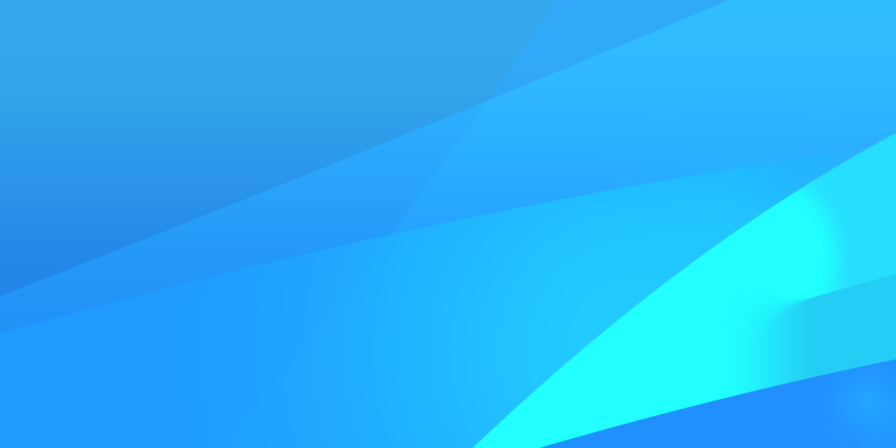
Reproduce this background procedurally as a Shadertoy shader.

```glsl
// Layered blue sheets with curved edges and a glowing cyan blade at the lower right.

// Colours
const vec3 SKY_TOP     = vec3(0.205, 0.650, 0.925);
const vec3 SKY_LOW     = vec3(0.130, 0.520, 0.905);
const vec3 BAND_TOP    = vec3(0.190, 0.715, 1.000);
const vec3 BAND_LOW    = vec3(0.130, 0.570, 0.965);
const vec3 SHEET_BLUE  = vec3(0.125, 0.605, 1.000);
const vec3 SHEET_AQUA  = vec3(0.130, 0.790, 1.000);
const vec3 CYAN        = vec3(0.130, 1.000, 1.000);
const vec3 BLADE_RIGHT = vec3(0.150, 0.870, 1.000);
const vec3 BLADE_TEAL  = vec3(0.140, 0.800, 0.965);
const vec3 CORNER_BLUE = vec3(0.125, 0.565, 1.000);
const vec3 CORNER_GLOW = vec3(0.140, 0.640, 1.000);
const vec3 RAY_TINT    = vec3(0.000, 0.025, 0.025);

// Edges as parabolas: offset, slope, curvature
const vec3 BAND_UPPER  = vec3(0.339, 0.390, 0.010);
const vec3 BAND_LOWER  = vec3(0.255, 0.287, -0.038);
const vec3 RAY_EDGE    = vec3(0.495, 0.830, -0.085);
const vec3 BLADE_UPPER = vec3(0.000, 0.952, -0.220);
const vec3 BLADE_LOWER = vec3(0.000, 0.290, -0.052);
const vec3 FOLD_EDGE   = vec3(0.331, 0.290, -0.045);
const float BLADE_UPPER_START = 1.055;
const float BLADE_LOWER_START = 1.203;
const float FOLD_START = 1.797;

// Glows
const vec2 BLADE_GLOW  = vec2(1.66, 0.42);
const vec2 SHEET_GLOW  = vec2(1.42, 0.22);
const vec2 CORNER_SPOT = vec2(1.94, 0.10);

float parabola(vec3 k, float t) {
    return k.x + t * (k.y + t * k.z);
}

// Antialiased mask, 1 where the signed distance is positive
float mask(float d) {
    float soft = 1.0 / iResolution.y;
    return smoothstep(-soft, soft, d);
}

float glow(vec2 p, vec2 centre, float radius) {
    vec2 q = (p - centre) / radius;
    return exp(-dot(q, q));
}

vec3 backSheets(vec2 p) {
    float ray = mask(p.x - parabola(RAY_EDGE, p.y));

    // Upper sky
    vec3 col = mix(SKY_LOW, SKY_TOP, smoothstep(0.30, 0.90, p.y));
    col += ray * vec3(-0.015, 0.015, 0.040);

    // Middle band, lighter to the right of the ray
    float lift = smoothstep(0.20, 1.0, p.y);
    vec3 band = mix(BAND_LOW, BAND_TOP, lift) + ray * RAY_TINT;
    col = mix(col, band, mask(parabola(BAND_UPPER, p.x) - p.y));

    // Lower sheet, warming to aqua beside the blade
    vec3 sheet = mix(SHEET_BLUE, SHEET_AQUA, glow(p, SHEET_GLOW, 0.62));
    sheet += ray * RAY_TINT * 0.3;
    sheet = mix(sheet, BAND_TOP, smoothstep(1.65, 2.0, p.x) * 0.7);
    return mix(col, sheet, mask(parabola(BAND_LOWER, p.x) - p.y));
}

vec3 bladeColour(vec2 p) {
    // Bright core with a rounded right end
    vec2 q = p - BLADE_GLOW;
    float roundEnd = smoothstep(0.17, 0.25, length(vec2(max(q.x, 0.0), q.y)));
    roundEnd *= smoothstep(0.0, 0.10, q.x);
    vec3 upper = mix(CYAN, BLADE_RIGHT, roundEnd);

    // Teal fold beneath it
    vec3 lower = mix(CYAN, BLADE_TEAL, smoothstep(1.60, 1.85, p.x));
    float fold = parabola(FOLD_EDGE, p.x - FOLD_START);
    float blur = 0.10 * smoothstep(1.82, 1.60, p.x) + 1.0 / iResolution.y;
    return mix(upper, lower, smoothstep(-blur, blur, fold - p.y));
}

void mainImage(out vec4 fragColor, in vec2 fragCoord) {
    vec2 p = fragCoord / iResolution.xy * vec2(2.0, 1.0);
    vec3 col = backSheets(p);

    // Halo spilling over the upper blade edge
    col = mix(col, SHEET_AQUA, 0.65 * glow(p, BLADE_GLOW, 0.17));

    // Blade
    float top = parabola(BLADE_UPPER, p.x - BLADE_UPPER_START);
    col = mix(col, bladeColour(p), mask((top - p.y) * 0.75));

    // Blue corner with a faint spot and a slanted crease
    vec3 corner = mix(CORNER_BLUE, CORNER_GLOW, glow(p, CORNER_SPOT, 0.07));
    float crease = mask(p.x - 1.914 - 0.67 * p.y);
    corner = mix(corner, CORNER_GLOW, 0.25 * crease);
    float bottom = parabola(BLADE_LOWER, p.x - BLADE_LOWER_START);
    float inCorner = mask(bottom - p.y) * step(BLADE_LOWER_START, p.x);
    col = mix(col, corner, inCorner);

    fragColor = vec4(clamp(col, 0.0, 1.0), 1.0);
}
```
